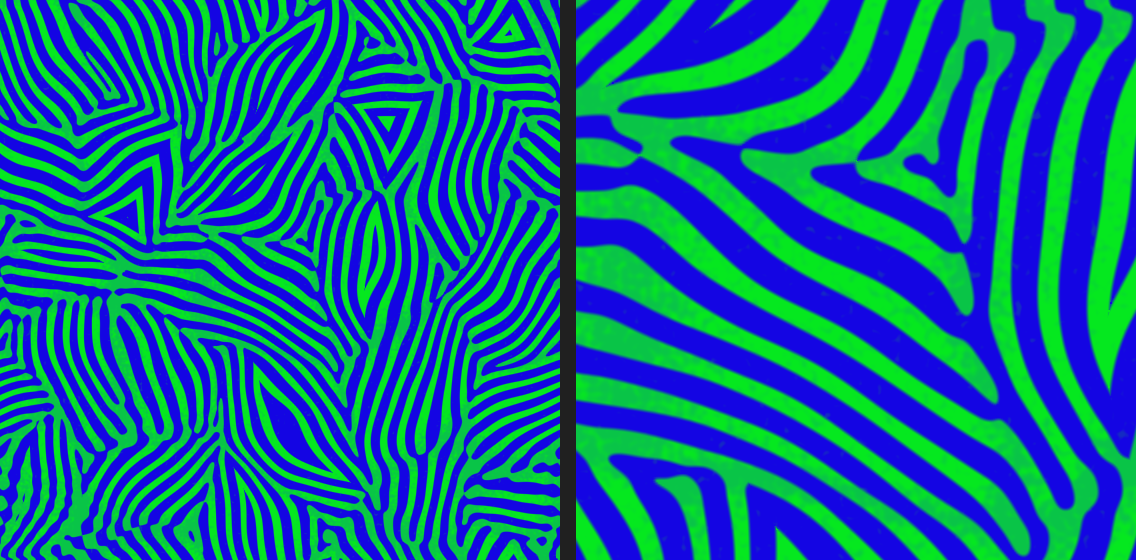
Left, the full canvas; right, a detail of the centre.
A WebGL 2 fragment shader for this pattern:

```glsl
#version 300 es
precision highp float;
// Zebra-like patches of blue stripes on speckled green, tiling in x and y.
// Every jittered cell owns a bent, leaf or triangle shaped stripe wave; the
// waves are blended by distance, so that stripes taper off where cells meet.

#define CELLS 5.0        // patches along one side
#define STRIPES 33.0     // stripes along one side
#define JITTER 0.85      // scatter of the patch centres
#define SHARPNESS 12.0   // narrowness of the seams between patches
#define SEAM_GAP 0.65    // how far the seams push the stripes back
#define BLUE_BIAS 0.24   // raises the share of blue
#define WARP 0.032       // wobble of the stripes
#define SOFTNESS 0.0015  // half width of the stripe edge

uniform vec2 u_resolution;
out vec4 fragColor;

const float TAU = 6.28319;
const vec3 BLUE = vec3(0.08, 0.02, 0.89);
const vec3 BLUE_FLECK = vec3(0.08, 0.17, 0.76);
const vec3 GREEN = vec3(0.02, 0.91, 0.12);
const vec3 DULL_GREEN = vec3(0.035, 0.77, 0.28);

// Integer hash of a lattice point, three values from 0 to 1
vec3 hash3(vec2 cell, uint seed) {
    uvec3 v = uvec3(uvec2(cell), seed) * 1664525u + 1013904223u;
    v.x += v.y * v.z;
    v.y += v.z * v.x;
    v.z += v.x * v.y;
    v ^= v >> 16u;
    v.x += v.y * v.z;
    v.y += v.z * v.x;
    v.z += v.x * v.y;
    return vec3(v >> 8u) / 16777216.0;
}

float cornerSlope(vec2 corner, vec2 offset, float period, uint seed) {
    float a = TAU * hash3(mod(corner, period), seed).x;
    return dot(vec2(cos(a), sin(a)), offset);
}

// Gradient noise that wraps after a whole number of lattice steps
float noise(vec2 uv, float period, uint seed) {
    vec2 p = uv * period, i = floor(p), f = p - i;
    vec2 w = f * f * f * (f * (f * 6.0 - 15.0) + 10.0);
    vec2 e = vec2(1.0, 0.0);
    float low = mix(cornerSlope(i, f, period, seed),
                    cornerSlope(i + e.xy, f - e.xy, period, seed), w.x);
    float high = mix(cornerSlope(i + e.yx, f - e.yx, period, seed),
                     cornerSlope(i + e.xx, f - e.xx, period, seed), w.x);
    return mix(low, high, w.y);
}

// Stripe coordinate of one patch: bent fan, pointed leaf or nested triangle
float stripeCoord(vec2 q, vec3 shape) {
    float bend = shape.y - 0.5;
    if (shape.x < 0.66) return q.y * (1.0 + 0.5 * bend * q.x) + 0.8 * bend * q.x * q.x;
    if (shape.x < 0.88) return abs(q.y + 0.4 * bend * q.x * q.x) + 0.3 * q.x * q.x;
    return max(-q.y, 0.87 * abs(q.x) + 0.5 * q.y);
}

// Returns the blended stripe wave and the seam strength
vec2 stripePatches(vec2 uv) {
    vec2 g = uv * CELLS, base = floor(g);
    float wave = 0.0, total = 0.0, squares = 0.0;
    for (int j = -2; j <= 2; j++) {
        for (int i = -2; i <= 2; i++) {
            vec2 cell = base + vec2(i, j);
            vec2 id = mod(cell, CELLS);
            vec3 place = hash3(id, 11u);
            vec3 shape = hash3(id, 29u);
            vec2 d = g - cell - 0.5 - JITTER * (place.xy - 0.5);
            float angle = 0.5 * TAU * place.z;
            vec2 along = vec2(cos(angle), sin(angle));
            vec2 q = vec2(dot(d, along), dot(d, vec2(-along.y, along.x)));
            float weight = exp(-SHARPNESS * (0.6 * q.x * q.x + 1.5 * q.y * q.y));
            float phase = stripeCoord(q, shape) * STRIPES / CELLS + shape.z;
            wave += weight * cos(TAU * phase);
            total += weight;
            squares += weight * weight;
        }
    }
    return vec2(wave / total, 1.0 - squares / (total * total));
}

void main() {
    vec2 uv = gl_FragCoord.xy / u_resolution;

    // Stripes on gently warped ground, varying in width
    vec2 warp = WARP * vec2(noise(uv, 7.0, 3u), noise(uv, 7.0, 5u));
    vec2 stripes = stripePatches(uv + warp);
    float seam = stripes.y;
    float level = stripes.x - SEAM_GAP * seam + BLUE_BIAS + 0.35 * noise(uv, 13.0, 7u);

    // Edge of even softness, from the level and its slope
    float slope = max(length(vec2(dFdx(level), dFdy(level))), 1e-4);
    float edge = level / (slope * u_resolution.y);
    float soft = max(SOFTNESS, 0.75 / u_resolution.y);
    float blue = smoothstep(-soft, soft, edge);

    // Speckle, strongest on the open green of the seams
    float grain = noise(uv, 180.0, 13u) + 0.6 * noise(uv, 90.0, 17u);
    float mottle = noise(uv, 9.0, 19u);
    float dull = smoothstep(0.0, 0.5, 0.9 * seam + 0.4 * grain + 0.25 * mottle);
    vec3 ground = mix(GREEN, DULL_GREEN, dull);
    vec3 ink = mix(BLUE, BLUE_FLECK, smoothstep(0.4, 0.8, grain + 0.3 * mottle));
    fragColor = vec4(mix(ground, ink, blue), 1.0);
}
```
